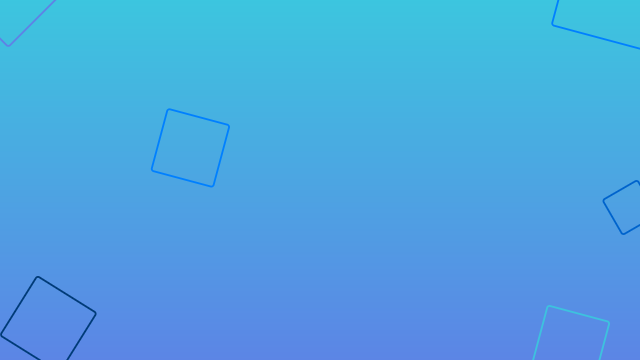
A Shadertoy shader for this background:

```glsl
// Vertical teal-to-periwinkle gradient with tilted, rounded square outlines.

const vec3 TOP_COLOR = vec3(0.236, 0.775, 0.873);
const vec3 BOTTOM_COLOR = vec3(0.360, 0.522, 0.900);

const vec3 AZURE = vec3(0.0, 0.50, 1.0);
const vec3 COBALT = vec3(0.0, 0.39, 0.80);
const vec3 NAVY = vec3(0.0, 0.23, 0.47);
const vec3 TEAL = vec3(0.24, 0.76, 0.87);
const vec3 PERIWINKLE = vec3(0.37, 0.51, 0.90);

// Lengths are fractions of the canvas height.
const float LINE_WIDTH = 0.0051;
const float CORNER_RADIUS = 0.007;

// Each square: centre x, centre y, half side, tilt in degrees.
const int SQUARE_COUNT = 6;
const vec4 SQUARES[SQUARE_COUNT] = vec4[](
    vec4(0.5289, 0.5891, 0.0889, -15.0),
    vec4(0.1343, 0.0995, 0.0972, -32.0),
    vec4(1.7500, 0.4236, 0.0558, 30.0),
    vec4(1.5845, 0.0428, 0.0889, -15.0),
    vec4(1.7480, 1.0549, 0.1760, -15.0),
    vec4(0.0231, 1.0579, 0.1331, 45.0)
);
const vec3 LINE_COLORS[SQUARE_COUNT] = vec3[](
    AZURE, NAVY, COBALT, TEAL, AZURE, PERIWINKLE
);

vec2 rotate(vec2 p, float angle) {
    float c = cos(angle), s = sin(angle);
    return vec2(c * p.x + s * p.y, c * p.y - s * p.x);
}

float roundedSquare(vec2 p, float halfSide, float radius) {
    vec2 d = abs(p) - halfSide + radius;
    return length(max(d, 0.0)) + min(max(d.x, d.y), 0.0) - radius;
}

void mainImage(out vec4 fragColor, in vec2 fragCoord) {
    vec2 p = fragCoord / iResolution.y;
    float pixel = 1.0 / iResolution.y;

    // Background gradient
    vec3 color = mix(BOTTOM_COLOR, TOP_COLOR, p.y);

    // Square outlines
    for (int i = 0; i < SQUARE_COUNT; i++) {
        vec4 square = SQUARES[i];
        vec2 local = rotate(p - square.xy, radians(square.w));
        float edge = abs(roundedSquare(local, square.z, CORNER_RADIUS));
        float coverage = clamp((0.5 * LINE_WIDTH - edge) / pixel + 0.5, 0.0, 1.0);
        color = mix(color, LINE_COLORS[i], coverage);
    }

    fragColor = vec4(color, 1.0);
}
```
